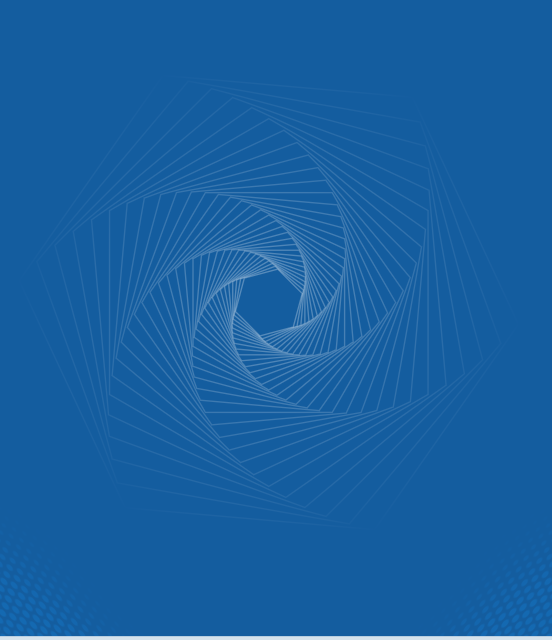
Reproduce this background procedurally as a Shadertoy shader.

```glsl
// A whirl of nested hexagon outlines on flat blue, with halftone dots in the lower corners.
// Each hexagon is a shrunk and turned copy of the last; a radial fade dims the outer lines.
// The dots sit on a sheared, mirrored grid and grow towards the corners.

#define CENTER vec2(0.420, 0.5273)
#define OUTER_RADIUS 0.3915
#define SHRINK 0.94
#define TURN radians(5.0)
#define START_ANGLE radians(55.0)
#define RINGS 33
#define LINE_HALF_WIDTH 0.00105
#define LINE_ALPHA 0.32
#define FADE_RADIUS 0.392
#define DOT_CELL vec2(0.0145, 0.0125)
#define DOT_RADIUS 0.0050
#define STRIP_HEIGHT 0.0060

const vec3 BASE_BLUE = vec3(0.08, 0.365, 0.625);
const vec3 DOT_BLUE = vec3(0.08, 0.41, 0.695);
const vec3 STRIP_COLOR = vec3(0.84, 0.89, 0.93);
const float SECTOR = 1.04719755;

// Pixel coverage of a region whose signed distance is negative inside.
float coverage(float dist, float pixel) {
    return clamp(0.5 - dist / pixel, 0.0, 1.0);
}

// Distance to a hexagon outline, from polar coordinates about its centre.
float hexagonOutline(float radius, float angle, float hexRadius) {
    float folded = mod(angle, SECTOR) - 0.5 * SECTOR;
    return abs(radius * cos(folded) - hexRadius * cos(0.5 * SECTOR));
}

// Opacity of all the stacked hexagon lines.
float whirl(vec2 p, float pixel) {
    float radius = length(p);
    float angle = atan(p.y, p.x + 1e-6);
    float alpha = LINE_ALPHA * clamp(1.0 - radius / FADE_RADIUS, 0.0, 1.0);
    float hexRadius = OUTER_RADIUS;
    float vertexAngle = START_ANGLE;
    float clearPart = 1.0;
    for (int i = 0; i < RINGS; i++) {
        float d = hexagonOutline(radius, angle - vertexAngle, hexRadius);
        clearPart *= 1.0 - alpha * coverage(d - LINE_HALF_WIDTH, pixel);
        hexRadius *= SHRINK;
        vertexAngle -= TURN;
    }
    return 1.0 - clearPart;
}

// Halftone dots on slopes that fall from both sides towards the middle.
float cornerDots(vec2 p, float width, float pixel) {
    float inset = 0.5 * width - abs(p.x - 0.5 * width);
    float slope = 0.225 - 0.85 * inset + 0.012 * sin(inset * 22.0);
    float growth = smoothstep(0.0, 0.15, slope - p.y);
    vec2 grid = vec2(inset + 0.25 * p.y, p.y + 0.35 * inset + 0.9 * inset * inset);
    grid /= DOT_CELL;
    grid.x += 0.5 * mod(floor(grid.y), 2.0);
    float d = length((fract(grid) - 0.5) * DOT_CELL);
    return growth * coverage(d - DOT_RADIUS * mix(0.45, 1.0, growth), 1.5 * pixel);
}

void mainImage(out vec4 fragColor, in vec2 fragCoord) {
    float pixel = 1.0 / iResolution.y;
    vec2 p = fragCoord * pixel;
    float width = iResolution.x * pixel;

    vec3 color = BASE_BLUE;
    color = mix(color, DOT_BLUE, cornerDots(p, width, pixel));
    color = mix(color, vec3(1.0), whirl(p - CENTER, pixel));

    // Pale strip along the bottom edge.
    color = mix(color, STRIP_COLOR, coverage(p.y - STRIP_HEIGHT, pixel));
    fragColor = vec4(color, 1.0);
}
```
